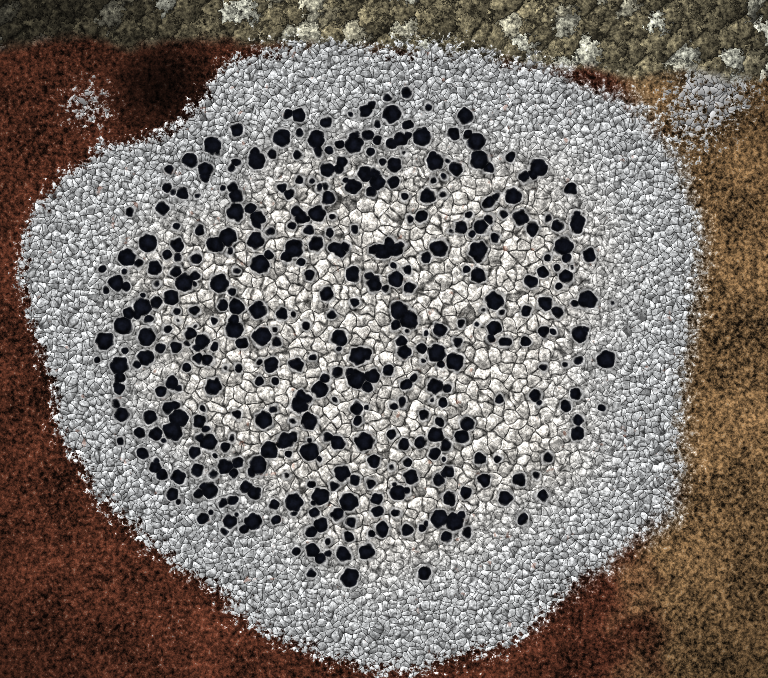
A WebGL 1 fragment shader for this texture:

```glsl
precision highp float;
uniform vec2 u_resolution;
#define PATCH_CENTER vec2(0.538, 0.469)
#define PATCH_RADIUS 0.463
#define PLATE_SCALE 54.0
#define GRAIN_SCALE 108.0
#define LIGHT_DIR vec2(-0.45, 0.89)
#define BRICK vec3(0.36, 0.20, 0.145)
#define OCHRE vec3(0.52, 0.405, 0.275)
#define THALLUS vec3(1.0, 0.99, 0.975)
#define DISC_INK vec3(0.04, 0.045, 0.065)

float hash(vec2 p) {
  vec3 q = fract(vec3(p.xyx) * 0.1031);
  q += dot(q, q.yzx + 33.33);
  return fract((q.x + q.y) * q.z);
}
vec2 hash2(vec2 p) { return vec2(hash(p + 11.3), hash(p + 47.9)); }
float gradDot(vec2 cell, vec2 f) {
  float a = 6.2832 * hash(cell);
  return dot(vec2(cos(a), sin(a)), f);
}
float gradientNoise(vec2 p) {
  vec2 i = floor(p), f = fract(p), e = vec2(1.0, 0.0);
  vec2 u = f * f * f * (f * (f * 6.0 - 15.0) + 10.0);
  float low = mix(gradDot(i, f), gradDot(i + e, f - e), u.x);
  float high = mix(gradDot(i + e.yx, f - e.yx), gradDot(i + 1.0, f - 1.0), u.x);
  return 1.4 * mix(low, high, u.y);
}
float fbm(vec2 p) {
  float sum = 0.0, amp = 0.55;
  for (int i = 0; i < 3; i++) {
    sum += amp * gradientNoise(p);
    p = mat2(1.6, 1.3, -1.3, 1.6) * p + 17.7;
    amp *= 0.65;
  }
  return sum;
}
// x: gap to the next cell, yz: offset from the site, w: cell tone
vec4 voronoi(vec2 p) {
  float near = 9.0, next = 9.0;
  vec3 cell = vec3(0.0);
  for (int k = 0; k < 9; k++) {
    vec2 id = floor(p) + vec2(mod(float(k), 3.0), floor(float(k) / 3.0)) - 1.0;
    vec2 o = p - id - hash2(id);
    float d = length(o);
    next = min(next, max(near, d));
    if (d < near) { near = d; cell = vec3(o, hash(id + 5.1)); }
  }
  return vec4(next - near, cell);
}
float relief(vec4 v, float crack) {
  float lit = 0.82 + 0.4 * dot(v.yz, LIGHT_DIR) + 0.2 * (v.w - 0.5);
  return lit * mix(crack, 1.0, smoothstep(0.0, 0.2, v.x));
}
float bump(float angle, float center, float width) {
  float d = (mod(angle - center + 180.0, 360.0) - 180.0) / width;
  return exp(-d * d);
}
float spot(vec2 p, vec2 c, float r) { return exp(-dot(p - c, p - c) / (r * r)); }

// Positive inside the pale crust
float patchDepth(vec2 p) {
  vec2 q = p - PATCH_CENTER;
  float a = degrees(atan(q.y, q.x));
  return PATCH_RADIUS + 0.088 * bump(a, 36.0, 28.0) + 0.062 * bump(a, 157.0, 22.0)
    + 0.05 * bump(a, 335.0, 9.0) + 0.02 * bump(a, 110.0, 12.0)
    - 0.055 * bump(a, 234.0, 26.0) - 0.03 * bump(a, 131.0, 9.0) - length(q);
}
float discDensity(vec2 c) {
  float inside = 1.0 - smoothstep(0.92, 1.0, length((c - vec2(0.53, 0.508)) / vec2(0.40, 0.37)));
  float gaps = spot(c, vec2(0.78, 0.36), 0.09) + 0.8 * spot(c, vec2(0.49, 0.57), 0.04)
    + spot(c, vec2(0.33, 0.85), 0.07) + 0.7 * spot(c, vec2(0.6, 0.21), 0.05);
  float clumps = 0.78 + 0.75 * gradientNoise(c * 11.0 + 3.0);
  return inside * clumps * mix(1.2, 0.8, smoothstep(0.38, 0.75, c.x)) * (1.0 - min(gaps, 1.0));
}
float discField(vec2 p, float size, vec2 radii, float fill, float seed) {
  float best = 1.0;
  for (int k = 0; k < 9; k++) {
    vec2 id = floor(p / size) + vec2(mod(float(k), 3.0), floor(float(k) / 3.0)) - 1.0;
    vec2 c = (id + 0.1 + 0.8 * hash2(id + seed)) * size;
    float r = mix(radii.x, radii.y, hash(id + seed + 71.0));
    if (hash(id + seed + 29.0) < fill * discDensity(c)) best = min(best, length(p - c) - r);
  }
  return best;
}

void main() {
  vec2 p = gl_FragCoord.xy / u_resolution.y;
  float px = 1.0 / u_resolution.y;
  float broad = fbm(p * 9.0), fine = fbm(p * 85.0), grit = fbm(p * 170.0 + 31.0);
  vec2 warped = p + 0.005 * vec2(gradientNoise(p * 65.0), gradientNoise(p * 65.0 + 9.0));
  vec4 grain = voronoi(warped * GRAIN_SCALE);
  float granules = relief(grain, 0.5);

  // Brick on the left, ochre sandstone on the right
  float sandy = smoothstep(0.88, 1.0, p.x + 0.1 * broad);
  vec3 col = mix(BRICK, OCHRE, sandy) * max(0.15, 0.82 + 0.5 * broad + 0.7 * fine + 0.9 * grit);
  col = mix(col, vec3(0.5, 0.48, 0.43), 0.6 * smoothstep(0.35, 0.7, grit + 0.4 * fine));
  col *= 1.0 - 0.72 * spot(p, vec2(0.235, 0.875), 0.075);
  float crumbs = spot(p, vec2(0.13, 0.845), 0.065) + spot(p, vec2(1.07, 0.89), 0.08)
    + 0.8 * spot(p, vec2(1.0, 0.8), 0.1) + 0.5 * spot(p, vec2(0.25, 0.06), 0.09);
  col = mix(col, vec3(0.85) * granules, smoothstep(0.5, 0.75, 0.65 * crumbs + 0.5 * fine + 0.3 * grit));

  // Pebbled mortar along the top
  float brim = 0.936 - 0.05 * smoothstep(0.3, 1.1, p.x);
  vec4 pebble = voronoi(p * 34.0 + 0.6 * fine);
  vec3 mortar = mix(vec3(0.46, 0.43, 0.34), vec3(0.72, 0.72, 0.66), smoothstep(0.75, 0.95, pebble.w));
  mortar *= relief(pebble, 0.5) * (1.0 + 0.7 * fine + 0.8 * grit) * mix(0.6, 1.1, smoothstep(0.1, 0.45, p.x));
  col = mix(col, mortar, smoothstep(-0.012, 0.012, p.y - brim + 0.025 * broad));

  // Pale crust: cracked plates inside, fine granules near the rim
  float depth = patchDepth(p) + 0.03 * broad;
  float inner = smoothstep(0.06, 0.24, depth);
  float plates = relief(voronoi(warped * PLATE_SCALE), 0.28 + 0.3 * fine);
  float crust = mix(granules, plates * mix(1.0, granules + 0.18, 0.35), 0.85 * inner);
  crust *= mix(0.84, 1.06, smoothstep(0.0, 0.26, depth)) * (1.0 + 0.4 * fine + 0.6 * grit);
  vec3 lichen = THALLUS * mix(vec3(0.98, 1.0, 1.02), vec3(1.01, 1.0, 0.98), inner) * crust;
  lichen = mix(lichen, vec3(0.56, 0.33, 0.25), 0.4 * smoothstep(0.42, 0.65, fbm(p * 45.0 + 51.0)));

  // Dark discs with pale collars and cast shade
  float d = discField(p, 0.041, vec2(0.008, 0.0135), 0.92, 3.0);
  d = min(d, discField(p, 0.028, vec2(0.003, 0.0085), 0.8, 131.0)) + 0.003 * gradientNoise(p * 100.0);
  lichen *= 1.0 - 0.35 * (1.0 - smoothstep(0.003, 0.008, d));
  float collar = smoothstep(0.0, 0.0015, d) * (1.0 - smoothstep(0.002, 0.005, d));
  lichen = mix(lichen, vec3(0.8) * (1.0 + 0.5 * fine), 0.65 * collar);
  vec3 ink = DISC_INK * (1.0 + 0.8 * smoothstep(0.003, 0.01, -d) + fine);
  lichen = mix(lichen, ink, 1.0 - smoothstep(-px, px, d));

  float ragged = mix(0.008, 0.02, smoothstep(0.7, 1.0, p.x));
  col = mix(col, lichen, smoothstep(-ragged, ragged, depth + 0.03 * fine + 0.02 * grit));

  // Lens falloff
  vec2 q = (p - vec2(0.567, 0.52)) / vec2(0.62, 0.58);
  col *= 1.0 - 0.35 * smoothstep(0.6, 1.9, dot(q, q));
  gl_FragColor = vec4(clamp(col, 0.0, 1.0), 1.0);
}
```
